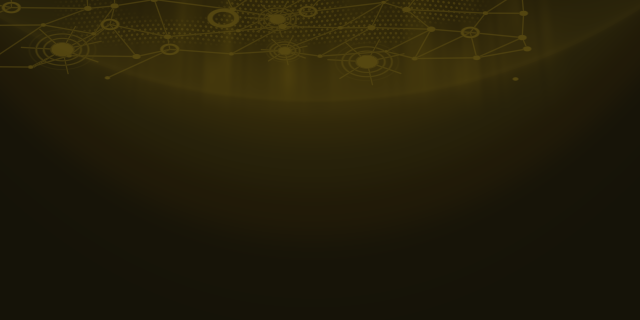
Give the GLSL for this background, as a WebGL 2 fragment shader.

```glsl
#version 300 es
precision highp float;
// A dark olive backdrop lit by a huge disc whose lower rim glows near the top.
// The glow is a colour ramp over distance to the rim; light beams, halftone dots
// and a network of jittered lattice nodes, links and ringed hubs lie over it.
uniform vec2 u_resolution;
out vec4 fragColor;

const vec2 CELL = vec2(0.155, 0.078);   // network lattice spacing
float px;                               // one pixel in canvas heights

float hash(vec2 p) {
    p = fract(p * vec2(0.1731, 0.3197) + 0.137);
    p += dot(p, p.yx + 19.19);
    return fract((p.x + p.y) * p.x * 43.7);
}

float noise(vec2 p) {
    vec2 i = floor(p), f = fract(p);
    f = f * f * (3.0 - 2.0 * f);
    return mix(mix(hash(i), hash(i + vec2(1, 0)), f.x),
               mix(hash(i + vec2(0, 1)), hash(i + 1.0), f.x), f.y);
}

// Coverage of a shape grown by w around distance d
float cover(float d, float w) {
    return 1.0 - smoothstep(w - 0.7 * px, w + 0.7 * px, d);
}

float segment(vec2 p, vec2 a, vec2 b) {
    vec2 v = b - a;
    return length(p - a - v * clamp(dot(p - a, v) / dot(v, v), 0.0, 1.0));
}

// Distance from the centre of a flattened disc, in vertical units
float flatLength(vec2 p) {
    return length(p * vec2(0.6, 1.0));
}

vec2 node(vec2 id) {
    vec2 jitter = vec2(hash(id + 3.7), hash(id + 11.3)) - 0.5;
    return (id + 0.5 + 0.8 * jitter) * CELL;
}

float link(vec2 p, vec2 a, vec2 b) {
    float inside = step(0.75, min(a.y, b.y)) * step(max(a.x, b.x), 1.74);
    return inside * cover(segment(p, a, b), 0.0021);
}

float network(vec2 p) {
    float ink = 0.0;
    vec2 home = floor(p / CELL);
    for (int j = -2; j <= 1; j++)
    for (int i = -2; i <= 1; i++) {
        vec2 id = home + vec2(i, j), a = node(id);
        float kind = hash(id + 27.1);
        ink = max(ink, 0.75 * link(p, a, node(id + vec2(1, 0))));
        if (kind > 0.3) ink = max(ink, 0.75 * link(p, a, node(id + vec2(0, 1))));
        if (kind < 0.55) ink = max(ink, 0.7 * link(p, a, node(id + 1.0)));
        // Nodes are hollow rings or small filled dots
        float r = flatLength(p - a);
        float mark = kind > 0.74 ? cover(abs(r - 0.015), 0.003) : cover(r, 0.004 + 0.006 * kind);
        ink = max(ink, mark * step(0.75, a.y) * step(a.x, 1.74));
    }
    return ink;
}

// Filled centre, thin concentric ripples and radial spokes
float hub(vec2 p, float size) {
    float r = flatLength(p) / size;
    float ripple = abs(fract(r * 1.5) - 0.5) * size / 1.5;
    float ink = 0.75 * cover(ripple, 0.0018) * (1.0 - smoothstep(2.5, 3.2, r));
    for (float k = 0.0; k < 7.0; k++) {
        float angle = k * 0.9 + 0.35;
        vec2 tip = vec2(1.7 * cos(angle), sin(angle)) * size * 3.6;
        ink = max(ink, 0.75 * cover(segment(p, vec2(0), tip), 0.002));
    }
    return max(ink, cover((r - 1.0) * size, 0.0));
}

// Rows of halftone dots gathered in drifting patches
float halftone(vec2 p) {
    vec2 q = vec2(p.x, p.y + 0.012 * sin(p.x * 9.0)) / vec2(0.0165, 0.0135);
    q.x += 0.5 * mod(floor(q.y), 2.0);
    float dots = cover(length((fract(q) - 0.5) * vec2(0.0165, 0.0135)), 0.0038);
    float patches = smoothstep(0.25, 0.5, noise(p * vec2(3.5, 8.0) + 2.0));
    return dots * patches * smoothstep(0.85, 0.89, p.y)
        * smoothstep(0.15, 0.3, p.x) * (1.0 - smoothstep(1.4, 1.55, p.x));
}

void main() {
    px = 1.0 / u_resolution.y;
    vec2 p = gl_FragCoord.xy * px;
    float side = p.x - 0.977;
    float rim = length(p - vec2(0.977, 2.607)) - 1.927;

    // Glow ramp, falling away below the rim and towards both sides
    float d = max(rim, 0.0) + 0.23 * side * side;
    vec3 col = mix(vec3(0.222, 0.182, 0.042), vec3(0.193, 0.158, 0.04), smoothstep(0.0, 0.08, d));
    col = mix(col, vec3(0.153, 0.13, 0.038), smoothstep(0.05, 0.2, d));
    col = mix(col, vec3(0.128, 0.102, 0.03), smoothstep(0.18, 0.35, d));
    col = mix(col, vec3(0.092, 0.08, 0.03), smoothstep(0.34, 0.5, d));
    col = mix(col, vec3(0.082, 0.073, 0.03), smoothstep(0.48, 0.8, d));

    // Inside of the disc: dimmer towards the top, brightest along the rim
    float inner = 1.0 - smoothstep(-0.01, 0.004, rim);
    col *= 1.0 - 0.2 * smoothstep(0.05, 0.25, -rim);
    col += vec3(0.03, 0.025, 0.005) * inner * exp(min(rim, 0.0) / 0.06);
    col += vec3(0.025, 0.02, 0.004) * exp(-abs(rim) / 0.008) * smoothstep(0.1, 0.8, abs(side));

    // Narrow slanted light beams, each hanging to its own depth
    float slant = p.x + (p.y - 0.9) * 0.14 * side;
    float beam = pow(noise(vec2(slant * 21.0, p.y * 4.0)), 4.0) + 0.25 * noise(vec2(slant * 60.0, 9.0));
    beam *= smoothstep(0.6, 0.85, p.y) * (1.0 - 0.5 * smoothstep(0.9, 1.0, p.y));
    beam *= smoothstep(0.15, 0.5, p.x) * (1.0 - smoothstep(1.6, 1.8, p.x));
    col += vec3(0.075, 0.062, 0.008) * beam;

    // Network, with its largest hubs and the bold ring
    float ink = max(network(p), 0.75 * halftone(p));
    ink = max(ink, hub(p - vec2(0.195, 0.845), 0.021));
    ink = max(ink, hub(p - vec2(0.867, 0.94), 0.015));
    ink = max(ink, hub(p - vec2(0.89, 0.841), 0.012));
    ink = max(ink, hub(p - vec2(1.147, 0.807), 0.02));
    ink = max(ink, cover(abs(flatLength(p - vec2(0.698, 0.943)) - 0.025), 0.005));
    col = mix(col, vec3(0.36, 0.3, 0.07), 0.8 * ink);

    fragColor = vec4(col, 1.0);
}
```
